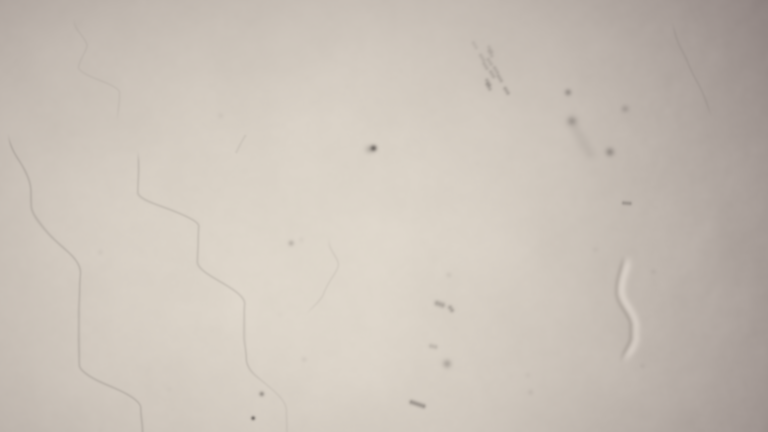
Reproduce this texture procedurally as a Shadertoy shader.

```glsl
// An old plaster wall under uneven light: a warm bright middle fading to grey edges.
// The light is a lopsided quadratic falloff with value noise on top; hairline cracks
// are chains of smooth steps, stains are soft Gaussian spots and streaks.

const vec3 WARM_LIGHT = vec3(0.872, 0.842, 0.797);
const vec3 COOL_SHADE = vec3(0.640, 0.600, 0.580);
const vec2 LIGHT_CENTRE = vec2(0.76, 0.42);
const vec2 FALLOFF_LOW = vec2(0.62, 1.00);    // towards left, bottom
const vec2 FALLOFF_HIGH = vec2(0.93, 1.20);   // towards right, top
const float MAX_SHADE = 1.38;
const float MOTTLE = 0.030;
const float GRAIN = 0.012;
const float RELIEF = 0.055;
const float CRACK_WIDTH = 0.0036;
const vec3 STAIN_TINT = vec3(0.98, 1.0, 1.0);
const int SMUDGE_MARKS = 12;
const int SPECKS = 24;

// Stains: x, depth below the top edge, radius, strength
const vec4 STAINS[10] = vec4[10](
    vec4(0.865, 0.343, 0.0075, 0.42), vec4(0.855, 0.346, 0.010, 0.12),
    vec4(1.315, 0.214, 0.008, 0.20),  vec4(1.324, 0.280, 0.011, 0.15),
    vec4(1.412, 0.352, 0.010, 0.21),  vec4(1.447, 0.252, 0.009, 0.12),
    vec4(1.035, 0.842, 0.010, 0.17),  vec4(0.586, 0.968, 0.005, 0.42),
    vec4(0.606, 0.912, 0.006, 0.25),  vec4(0.674, 0.563, 0.007, 0.13));

float hash(vec2 p) {
    return fract(sin(dot(p, vec2(127.1, 311.7))) * 43758.5453);
}

float valueNoise(vec2 p) {
    vec2 i = floor(p), f = fract(p);
    f = f * f * (3.0 - 2.0 * f);
    return mix(mix(hash(i), hash(i + vec2(1, 0)), f.x),
               mix(hash(i + vec2(0, 1)), hash(i + vec2(1, 1)), f.x), f.y);
}

float fbm(vec2 p) {
    float sum = 0.0, amplitude = 0.5;
    for (int i = 0; i < 5; i++) {
        sum += amplitude * valueNoise(p);
        p = mat2(1.6, 1.2, -1.2, 1.6) * p + 7.3;
        amplitude *= 0.5;
    }
    return sum;
}

float gauss(float d, float width) {
    return exp(-d * d / (width * width));
}

// Signed distance to a downward line shifted sideways by three smooth steps
float stepPath(float depth, float start, vec3 centres, vec3 spans, vec3 shifts) {
    return start + dot(shifts, smoothstep(centres - spans, centres + spans, vec3(depth)));
}

float crackSide(vec2 q, float start, vec3 centres, vec3 spans, vec3 shifts) {
    float x = stepPath(q.y, start, centres, spans, shifts);
    float slope = (stepPath(q.y + 0.004, start, centres, spans, shifts) - x) / 0.004;
    return (q.x - x) / sqrt(1.0 + slope * slope);
}

float extent(float depth, float top, float bottom) {
    return smoothstep(top - 0.015, top + 0.02, depth)
         * (1.0 - smoothstep(bottom - 0.02, bottom + 0.015, depth));
}

float streak(vec2 q, vec2 a, vec2 b, float width) {
    vec2 ab = b - a;
    float t = clamp(dot(q - a, ab) / dot(ab, ab), 0.0, 1.0);
    return gauss(length(q - a - t * ab), width);
}

float cracks(vec2 q) {
    q.x += 0.008 * (valueNoise(q * 18.0) - 0.5);
    float longLeft = crackSide(q, 0.020, vec3(0.375, 0.555, 0.895), vec3(0.07, 0.08, 0.05), vec3(0.052, 0.113, 0.144));
    float inner = crackSide(q, 0.322, vec3(0.485, 0.655, 0.890), vec3(0.04, 0.05, 0.06), vec3(0.138, 0.108, 0.095));
    float upper = crackSide(q, 0.170, vec3(0.080, 0.130, 0.185), vec3(0.03), vec3(0.035, -0.025, 0.095));
    float hook = crackSide(q, 0.760, vec3(0.590, 0.650, 0.710), vec3(0.03, 0.05, 0.03), vec3(0.025, -0.040, -0.040));
    float scratch = crackSide(q, 1.555, vec3(0.160), vec3(0.13), vec3(0.090, 0.0, 0.0));
    return 0.080 * gauss(longLeft, CRACK_WIDTH) * extent(q.y, 0.32, 1.1)
         + 0.070 * gauss(inner, CRACK_WIDTH) * extent(q.y, 0.36, 1.1) * mix(1.0, 0.5, smoothstep(0.84, 0.9, q.y))
         + 0.030 * gauss(upper, CRACK_WIDTH) * extent(q.y, 0.05, 0.27)
         + 0.035 * gauss(hook, CRACK_WIDTH) * extent(q.y, 0.56, 0.72)
         + 0.040 * gauss(scratch, CRACK_WIDTH) * extent(q.y, 0.06, 0.26)
         + 0.040 * streak(q, vec2(0.570, 0.315), vec2(0.550, 0.352), CRACK_WIDTH);
}

float stains(vec2 q) {
    float dark = 0.0;
    for (int i = 0; i < 10; i++)
        dark += STAINS[i].w * gauss(length(q - STAINS[i].xy), STAINS[i].z);
    // Short dashes and a broad smear
    dark += 0.24 * streak(q, vec2(0.953, 0.931), vec2(0.980, 0.940), 0.006);
    dark += 0.18 * streak(q, vec2(1.444, 0.470), vec2(1.458, 0.471), 0.005);
    dark += 0.18 * streak(q, vec2(1.012, 0.702), vec2(1.024, 0.706), 0.007);
    dark += 0.17 * streak(q, vec2(1.042, 0.712), vec2(1.046, 0.718), 0.006);
    dark += 0.10 * streak(q, vec2(0.998, 0.801), vec2(1.008, 0.803), 0.006);
    dark += 0.05 * streak(q, vec2(1.325, 0.285), vec2(1.365, 0.355), 0.014);
    // Smudge of small slanted marks
    for (int i = 0; i < SMUDGE_MARKS; i++) {
        float k = float(i), along = (k + 0.5) / float(SMUDGE_MARKS);
        vec2 mark = vec2(1.115 + 0.04 * along + 0.045 * (hash(vec2(k, 3.0)) - 0.5), 0.095 + 0.115 * along);
        dark += (0.05 + 0.09 * along) * streak(q, mark, mark + vec2(0.006, 0.010), 0.0055);
    }
    // Faint specks over the whole wall
    for (int i = 0; i < SPECKS; i++) {
        vec2 seed = vec2(float(i), 11.0);
        vec2 speck = vec2(1.7 * hash(seed), hash(seed + 5.0));
        dark += 0.045 * hash(seed + 9.0) * gauss(length(q - speck), 0.007);
    }
    return dark;
}

void mainImage(out vec4 fragColor, in vec2 fragCoord) {
    vec2 p = fragCoord / iResolution.y;
    vec2 q = vec2(p.x, 1.0 - p.y);

    // Broad light
    vec2 offset = p - LIGHT_CENTRE;
    vec2 falloff = mix(FALLOFF_LOW, FALLOFF_HIGH, step(0.0, offset));
    float shade = min(dot(falloff, offset * offset), MAX_SHADE);
    vec3 color = mix(WARM_LIGHT, COOL_SHADE, shade);

    // Mottling, grain and raking relief, strongest at the right
    color += MOTTLE * (fbm(p * 7.0) - 0.5) + GRAIN * (fbm(p * 55.0) - 0.5);
    float slope = fbm(p * 9.0 + 4.0) - fbm(p * 9.0 + vec2(4.12, 3.92));
    color += RELIEF * slope * smoothstep(1.2, 1.6, p.x);

    // Raised flake with a lit face and a thin shadow
    float flake = crackSide(q, 1.449, vec3(0.630, 0.715, 0.810), vec3(0.04, 0.04, 0.03), vec3(-0.015, 0.033, -0.022));
    float flakeLight = 0.075 * gauss(flake - 0.006, 0.010) - 0.065 * gauss(flake + 0.007, 0.006);
    color += flakeLight * extent(q.y, 0.60, 0.83);

    color *= 1.0 - STAIN_TINT * min(cracks(q) + stains(q), 0.6);
    fragColor = vec4(clamp(color, 0.0, 1.0), 1.0);
}
```
